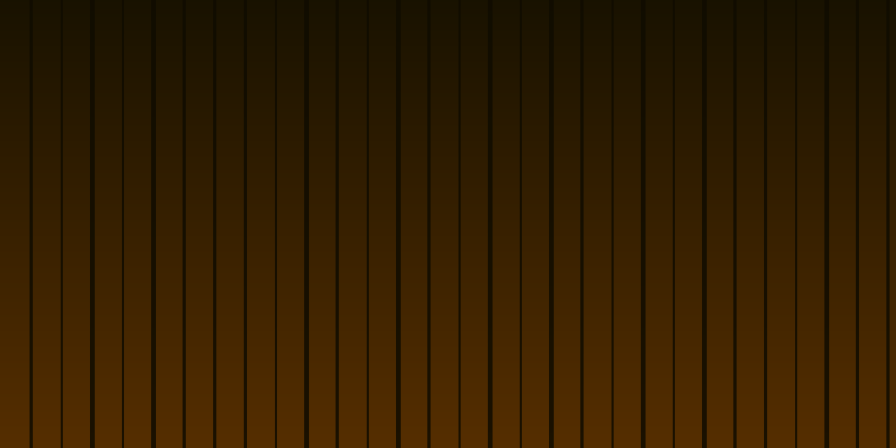
Reproduce this background procedurally as a Shadertoy shader.

```glsl
// Dark brown vertical planks, lit from below, split by grooves of uneven width.

const float PLANKS = 29.28;         // planks across the canvas
const float GROOVE_SHIFT = 0.018;   // groove offset, in planks
const float THIN = 0.07;            // groove widths, in planks
const float MEDIUM = 0.105;
const float WIDE = 0.155;

const vec3 BOTTOM_BROWN = vec3(0.335, 0.180, 0.0);
const vec3 TOP_BROWN = vec3(0.095, 0.069, 0.0);
const vec3 GROOVE_DARK = vec3(0.060, 0.045, 0.0);

// Slowly drifting count of wide grooves up to groove k
float wideCount(float k) {
    float steady = (k - 4.0) * 7.0 / 22.0 - 0.305;
    float drift = -0.35 * sin(6.28318 * (k - 5.0) / 25.0);
    float edgeLag = 0.75 * exp(-0.2 * k * k);
    return floor(steady + drift - edgeLag);
}

bool isWide(float k) {
    return wideCount(k) > wideCount(k - 1.0);
}

// A thin groove always comes just before a wide one
float grooveWidth(float k) {
    if (isWide(k)) return WIDE;
    return isWide(k + 1.0) ? THIN : MEDIUM;
}

// Smooth-edged coverage of a line of the given width
float lineMask(float dist, float width, float blur) {
    return 1.0 - smoothstep(-blur, blur, abs(dist) - 0.5 * width);
}

void mainImage(out vec4 fragColor, in vec2 fragCoord) {
    vec2 uv = fragCoord / iResolution.xy;

    // Planks: a plain vertical gradient
    vec3 color = mix(BOTTOM_BROWN, TOP_BROWN, uv.y);

    // Grooves: the nearest one, skipping the left border
    float x = uv.x * PLANKS - GROOVE_SHIFT;
    float k = floor(x + 0.5);
    float blur = 0.6 * PLANKS / iResolution.x;
    float groove = lineMask(x - k, grooveWidth(k), blur) * step(0.5, k);
    color = mix(color, GROOVE_DARK, 0.85 * groove);

    fragColor = vec4(color, 1.0);
}
```
